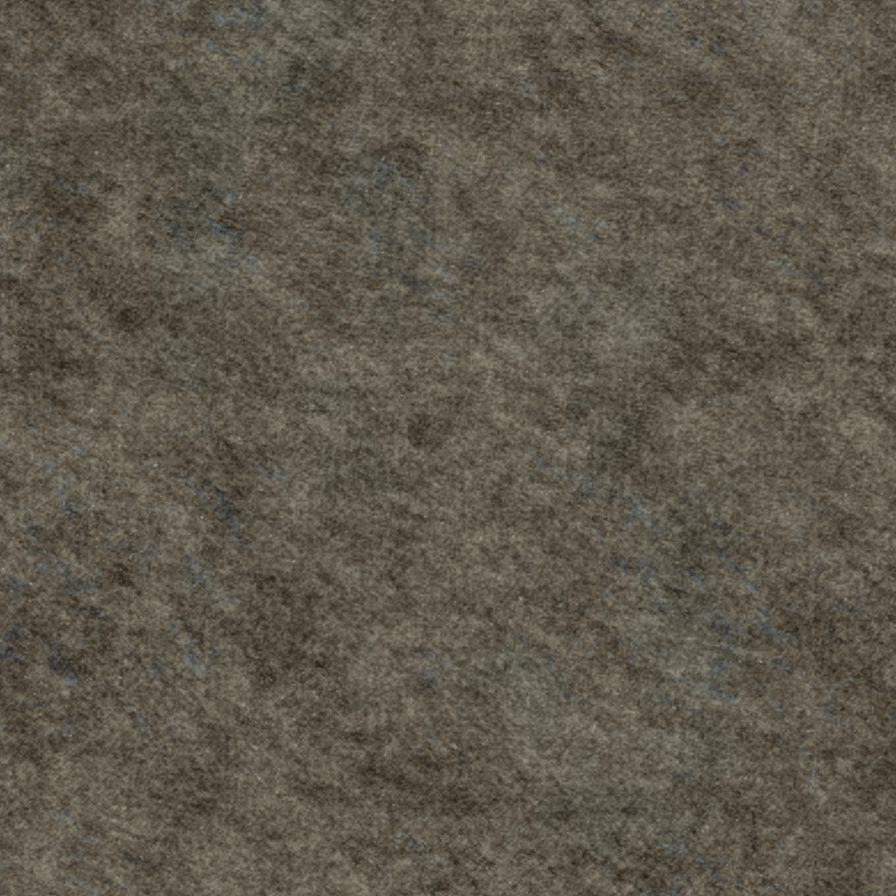
Write a three.js fragment shader that draws this texture.

```glsl
// Weathered brown-grey stone: faint mottling and short slanted streaks of fractal
// noise set the lightness, then strong woven grain, cool blue-grey stains,
// dark pits and pale mineral specks are laid over it.
varying vec2 vUv;

const vec3 STONE = vec3(0.378, 0.351, 0.297);
const vec3 LIGHT_TINT = vec3(1.0, 1.03, 0.97);
const vec3 COOL_TINT = vec3(-0.022, 0.002, 0.036);
const vec3 GREEN_TINT = vec3(-0.010, 0.004, 0.008);
const float SLANT = -0.48;

float hash(vec2 p) {
  return fract(sin(dot(p, vec2(127.1, 311.7))) * 43758.5453);
}

vec2 rotate(vec2 p, float angle) {
  float c = cos(angle);
  float s = sin(angle);
  return vec2(c * p.x + s * p.y, c * p.y - s * p.x);
}

// Smooth value noise from 0 to 1
float noise(vec2 p) {
  vec2 cell = floor(p);
  vec2 f = fract(p);
  f = f * f * (3.0 - 2.0 * f);
  float low = mix(hash(cell), hash(cell + vec2(1.0, 0.0)), f.x);
  float high = mix(hash(cell + vec2(0.0, 1.0)), hash(cell + vec2(1.0, 1.0)), f.x);
  return mix(low, high, f.y);
}

// Fractal noise centred on zero, each octave turned to hide the lattice
float fbm(vec2 p, float gain) {
  float sum = 0.0;
  float total = 0.0;
  float weight = 1.0;
  for (int i = 0; i < 5; i++) {
    sum += weight * (noise(p) - 0.5);
    total += weight;
    weight *= gain;
    p = rotate(p, 0.65) * 2.03 + vec2(17.3, 9.1);
  }
  return sum / total;
}

// Noise drawn out along the slant: size.x cells along it, size.y across it
float streaks(vec2 p, vec2 size, float gain) {
  return fbm(rotate(p, SLANT) * size + 31.7, gain);
}

// Scattered soft round specks, one candidate in each cell
float specks(vec2 p, float cells, float share) {
  vec2 id = floor(p * cells);
  vec2 centre = 0.3 + 0.4 * vec2(hash(id + 3.1), hash(id + 8.7));
  float radius = mix(0.14, 0.29, hash(id + 5.3));
  float dist = length(fract(p * cells) - centre);
  return step(1.0 - share, hash(id)) * (1.0 - smoothstep(radius * 0.4, radius, dist));
}

void main() {
  // Bend the plane slightly so that streaks wander
  vec2 bend = vec2(fbm(vUv * 11.0 + 4.0, 0.5), fbm(vUv * 11.0 + 53.0, 0.5));
  vec2 p = vUv + 0.03 * bend;

  // Lightness: clouds, patches, streaks
  float clouds = fbm(p * 6.0 + 12.0, 0.6);
  float patches = streaks(p, vec2(16.0, 27.0), 0.65);
  float fibres = streaks(p, vec2(42.0, 80.0), 0.7);
  float light = 0.11 * clouds + 0.20 * patches + 0.21 * fibres;

  // Fine grain: two crossed slanted weaves and a dust
  float weave = noise(rotate(vUv, SLANT) * vec2(160.0, 280.0)) - 0.5;
  float cross = noise(rotate(vUv, 0.85) * vec2(180.0, 320.0) + 70.0) - 0.5;
  float dust = noise(vUv * 390.0 + 21.0) - 0.5;
  light += 0.105 * weave + 0.09 * cross + 0.12 * dust;

  // Dark pits and pale specks gather in roughened areas
  float rough = smoothstep(-0.02, 0.18, fbm(p * 9.0 + 90.0, 0.6));
  float pits = smoothstep(0.10, 0.24, streaks(p, vec2(70.0, 105.0), 0.6));
  light -= 0.08 * pits * (0.3 + 0.7 * rough);
  light += 0.11 * specks(p, 95.0, 0.04) + 0.10 * rough * specks(p + 0.37, 150.0, 0.10);

  // Mineral stains: faint greenish areas and small bluish flecks
  float green = smoothstep(-0.05, 0.2, fbm(p * 9.0 + 140.0, 0.6));
  float region = smoothstep(-0.14, 0.14, fbm(p * 8.0 + 200.0, 0.6));
  float flecks = smoothstep(0.03, 0.2, streaks(p + 2.6, vec2(38.0, 66.0), 0.7));

  vec3 colour = STONE + light * LIGHT_TINT;
  colour += GREEN_TINT * green + COOL_TINT * flecks * region;
  gl_FragColor = vec4(clamp(colour, 0.0, 1.0), 1.0);
}
```
